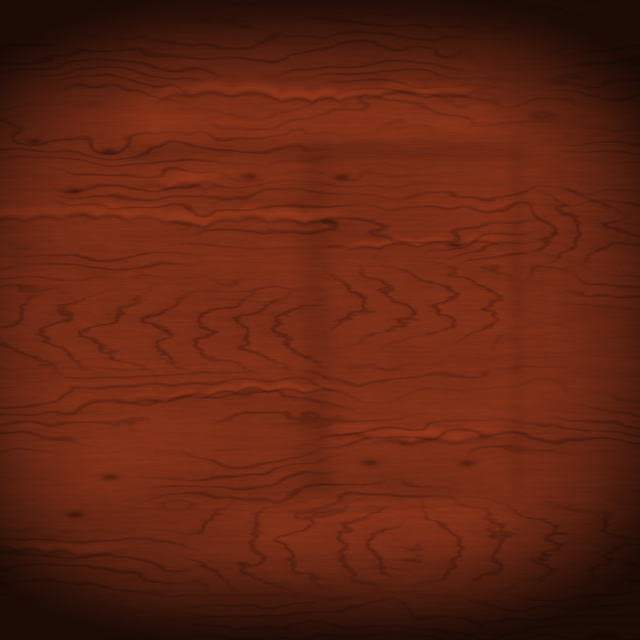
A Shadertoy shader for this texture:

```glsl
// Polished red-brown wood: overlapping veneer panels under a dark vignette.
// Grain is drawn as contour lines of warped phase fields, with arched figure,
// scalloped ripples and small knots laid over stretched value noise.

const vec3 WOOD = vec3(0.490, 0.181, 0.089);

float hash(vec2 p) {
    return fract(sin(dot(p, vec2(127.1, 311.7))) * 43758.5453);
}

float noise(vec2 p) {
    vec2 i = floor(p), f = fract(p);
    f = f * f * (3.0 - 2.0 * f);
    return mix(mix(hash(i), hash(i + vec2(1, 0)), f.x),
               mix(hash(i + vec2(0, 1)), hash(i + vec2(1, 1)), f.x), f.y);
}

float fbm(vec2 p) {
    float sum = 0.0, amp = 0.5;
    for (int i = 0; i < 4; i++) {
        sum += amp * noise(p);
        p = p * 2.03 + 17.3;
        amp *= 0.5;
    }
    return sum;
}

// Soft interval: one between a and b, fading over s
float span(float x, float a, float b, float s) {
    return smoothstep(a - s, a + s, x) * (1.0 - smoothstep(b - s, b + s, x));
}

float bell(float x, float width) {
    return exp(-x * x / (width * width));
}

// Thin line at each whole value of phase, with a soft shadow on one side
float contour(float phase, float width) {
    float d = abs(fract(phase + 0.5) - 0.5);
    float aa = fwidth(phase);
    float line = (1.0 - smoothstep(width, width + aa + 0.06, d)) / (1.0 + aa);
    return line + 0.35 * pow(fract(phase), 4.0) * (1.0 - smoothstep(0.3, 0.9, aa));
}

// Nested arches along a row; x = line strength, y = coverage
vec2 arches(vec2 p, vec2 rangeX, float rowY, float height, float side, float pitch) {
    float q = (p.y - rowY) / height;
    float wobble = (fbm(p * vec2(14.0, 42.0) + rowY * 31.0) - 0.47) * 1.5;
    float phase = (p.x + side * height * 0.9 * q * q) / pitch + wobble;
    float cover = exp(-q * q * q * q * 0.35) * span(p.x, rangeX.x, rangeX.y, 0.025);
    return vec2(contour(phase, 0.025) * cover, cover);
}

// Scalloped ridge: bright crest over a dark lower edge
float ripple(vec2 p, vec2 rangeX, float rowY, float thickness) {
    float wave = 0.022 * (noise(vec2(p.x * 13.0, rowY * 91.0)) - 0.5)
               + 0.006 * abs(sin(p.x * 55.0 + 3.0 * noise(vec2(p.x * 9.0, rowY * 40.0))));
    float d = p.y - rowY - wave;
    float lit = bell(d, thickness) * 0.17 - bell(d + thickness * 1.2, thickness * 0.4) * 0.19;
    return lit * span(p.x, rangeX.x, rangeX.y, 0.03) * (0.45 + 0.8 * noise(p * vec2(17.0, 8.0)));
}

// x = dark core, y = bending of the surrounding grain
vec2 knots(vec2 p) {
    vec2 centers[10] = vec2[10](
        vec2(0.115, 0.702), vec2(0.391, 0.724), vec2(0.535, 0.723), vec2(0.578, 0.277),
        vec2(0.730, 0.276), vec2(0.117, 0.196), vec2(0.053, 0.779), vec2(0.170, 0.763),
        vec2(0.712, 0.618), vec2(0.172, 0.255));
    vec2 sum = vec2(0);
    for (int i = 0; i < 10; i++) {
        vec2 q = (p - centers[i]) / vec2(0.013, 0.0055);
        sum += vec2(exp(-dot(q, q)), exp(-dot(q, q) * 0.15));
    }
    return sum;
}

// Uneven light across the veneer sheets and their soft joints
float panels(vec2 p) {
    float inner = span(p.x, 0.20, 0.79, 0.05);
    float tone = 0.11 * inner * bell(p.y - 0.815, 0.045);
    tone -= 0.13 * inner * bell(p.y - 0.765, 0.018);
    tone -= 0.06 * inner * bell(p.y - 0.235, 0.025);
    tone += 0.10 * span(p.x, 0.38, 0.82, 0.08) * bell(p.y - 0.17, 0.06);
    float rows = span(p.y, 0.23, 0.77, 0.03);
    tone -= 0.10 * rows * bell(p.x - 0.495, 0.028);
    tone -= 0.07 * rows * bell(p.x - 0.807, 0.014);
    return tone - 0.03 * rows * smoothstep(0.79, 0.84, p.x);
}

float vignette(vec2 p) {
    vec2 a = abs(p * 2.0 - vec2(0.97, 1.0));
    float r = 0.55 * a.x * a.x * a.x + a.y * a.y * a.y;
    return mix(1.0, 0.23, smoothstep(0.12, 1.14, r));
}

void mainImage(out vec4 fragColor, in vec2 fragCoord) {
    vec2 p = fragCoord / iResolution.xy;
    vec2 knot = knots(p);

    // Arched figure, one row per sheet
    vec2 figure = arches(p, vec2(-0.05, 0.50), 0.480, 0.046, -1.0, 0.076);
    figure += arches(p, vec2(0.52, 0.79), 0.525, 0.046, 1.0, 0.070);
    figure += arches(p, vec2(0.30, 0.62), 0.147, 0.050, -1.0, 0.075);
    figure += arches(p, vec2(0.65, 0.97), 0.147, 0.050, 1.0, 0.080);
    figure += arches(p, vec2(0.82, 0.97), 0.642, 0.042, 1.0, 0.065);

    // Long wavering grain lines
    float warp = fbm(p * vec2(5.0, 13.0)) * 4.5 + 0.5 * noise(p * vec2(26.0, 60.0));
    float strength = smoothstep(0.25, 0.75, noise(p * vec2(5.0, 22.0) + 8.0));
    float lines = contour(p.y * 46.0 + warp + knot.y * 0.9, 0.04) * strength;
    lines *= 1.0 - min(figure.y, 1.0) * 0.85;

    // Stretched fibres and broad mottling
    float fibre = noise(p * vec2(14.0, 260.0)) + noise(p * vec2(45.0, 420.0)) - 1.0;
    float pores = noise(p * vec2(130.0, 500.0)) - 0.5;
    float mottle = fbm(p * vec2(5.0, 16.0) + 40.0) - 0.47;

    float tone = 1.0 + panels(p) + 0.055 * fibre + 0.04 * pores + 0.16 * mottle;
    tone -= 0.17 * lines + 0.19 * figure.x + 0.32 * knot.x;

    // Ridges catching the light
    tone += ripple(p, vec2(-0.05, 0.53), 0.662, 0.009);
    tone += ripple(p, vec2(0.22, 0.33), 0.720, 0.011);
    tone += ripple(p, vec2(0.52, 0.78), 0.322, 0.010);
    tone += ripple(p, vec2(0.24, 0.74), 0.855, 0.008);
    tone += ripple(p, vec2(0.20, 0.52), 0.385, 0.005);
    tone += ripple(p, vec2(0.55, 0.78), 0.615, 0.005);
    tone += ripple(p, vec2(0.0, 0.18), 0.145, 0.008);

    fragColor = vec4(WOOD * tone * vignette(p), 1.0);
}
```
